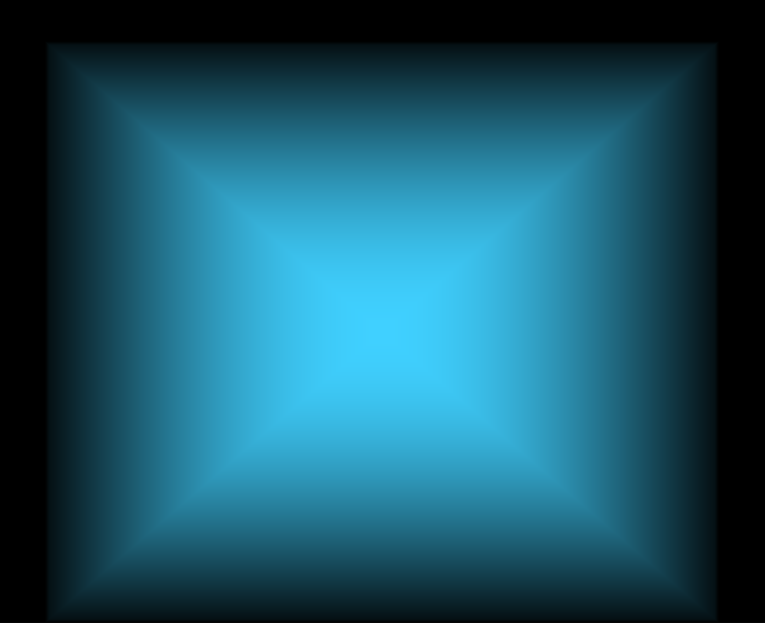
Reproduce this background procedurally as a Shadertoy shader.

```glsl
const vec3 GLOW_COLOR = vec3(0.25, 0.816, 1.0);
const vec3 MARGIN_COLOR = vec3(1.0);
const float HALF_PI = 1.5707963;

// Distance from the centre of a box: 0 in the middle, 1 on its sides
float boxRadius(vec2 p, vec2 center, vec2 halfSize) {
    vec2 q = abs(p - center) / halfSize;
    return max(q.x, q.y);
}

// Cosine falloff that ends on a dim rim, then fades softly to black
float glowProfile(float radius, float rim, float softness) {
    float falloff = mix(rim, 1.0, cos(HALF_PI * min(radius, 1.0)));
    return falloff * (1.0 - smoothstep(1.0 - softness, 1.0 + softness, radius));
}

// Antialiased step around an edge, one pixel wide
float softStep(float edge, float x, float pixel) {
    return clamp((x - edge) / pixel + 0.5, 0.0, 1.0);
}

void mainImage(out vec4 fragColor, in vec2 fragCoord) {
    vec2 uv = fragCoord / iResolution.xy;
    vec2 pixel = 1.0 / iResolution.xy;

    // Pyramid-shaped glow on black
    float radius = boxRadius(uv, vec2(0.4974, 0.4713), vec2(0.4362, 0.4601));
    vec3 color = GLOW_COLOR * glowProfile(radius, 0.07, 0.008);

    // Thin light margins on the right and at the bottom
    float right = softStep(0.9961, uv.x, pixel.x);
    float bottom = 1.0 - softStep(0.0080, uv.y, pixel.y);
    color = mix(color, MARGIN_COLOR, max(right, bottom));

    fragColor = vec4(color, 1.0);
}
```
